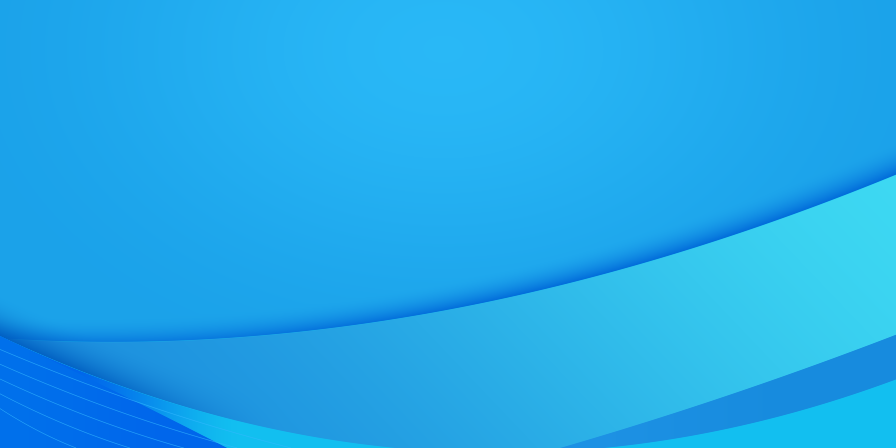
A WebGL 1 fragment shader for this background:

```glsl
precision highp float;
uniform vec2 u_resolution;

#define SKY_LIGHT vec3(0.16, 0.72, 0.965)
#define SKY_DEEP vec3(0.105, 0.635, 0.915)
#define BAND_DARK vec3(0.11, 0.56, 0.87)
#define BAND_LIGHT vec3(0.24, 0.85, 0.95)
#define FLOOR_BLUE vec3(0.09, 0.545, 0.87)
#define SHADOW_BLUE vec3(0.0, 0.41, 0.85)
#define CORNER_BLUE vec3(0.0, 0.40, 0.92)
#define RIBBON_CYAN vec3(0.07, 0.75, 0.94)
#define SHADOW_WIDTH 0.075
#define LINE_COUNT 5

// Heights of the curves at a given x; the canvas is one unit tall
float bandTop(float x) {
  float u = x - 0.25;
  return 0.237 + (0.1315 - 0.0055 * u) * u * u;
}

float bandBottom(float x) {
  float u = x - 1.25;
  return 0.29 * u + 0.063 * u * u;
}

float ribbonTop(float x) {
  return 0.25 - 0.4685 * x + 0.21 * x * x;
}

float cornerTop(float x) {
  return 0.25 - 0.47 * x - 0.045 * x * x;
}

// Antialiased coverage below a curve, from the height above it
float below(float h, float pixel) {
  return 1.0 - smoothstep(-0.6 * pixel, 0.6 * pixel, h);
}

// Soft falloff above an edge
float softShadow(float h, float width) {
  float t = clamp(1.0 - h / width, 0.0, 1.0);
  return t * t;
}

float hairline(float h, float pixel) {
  float width = max(0.0022, pixel);
  return 1.0 - smoothstep(0.0, width, abs(h));
}

void main() {
  float pixel = 1.0 / u_resolution.y;
  vec2 p = gl_FragCoord.xy * pixel;
  p.x *= 2.0 * u_resolution.y / u_resolution.x;

  // Radial sky
  float radius = length((p - vec2(0.99, 0.89)) * vec2(0.75, 1.1));
  vec3 color = mix(SKY_LIGHT, SKY_DEEP, smoothstep(0.0, 0.85, radius));

  // Shadow cast upward by the broad band
  float h = p.y - bandTop(p.x);
  float strength = mix(0.65, 0.95, smoothstep(0.1, 1.2, p.x));
  float width = SHADOW_WIDTH * mix(0.7, 1.0, p.x * 0.5);
  color = mix(color, SHADOW_BLUE, strength * softShadow(h, width));

  // Broad band with a bright upper rim
  float glow = smoothstep(0.05, 1.2, dot(p, vec2(0.44, 0.42)));
  vec3 band = mix(BAND_DARK, BAND_LIGHT, glow);
  band = mix(band, RIBBON_CYAN, 0.4 * hairline(h, pixel));
  color = mix(color, band, below(h, pixel));

  // Darker floor under the band
  vec3 floorColor = mix(FLOOR_BLUE + 0.025, FLOOR_BLUE, smoothstep(1.25, 1.8, p.x));
  color = mix(color, floorColor, below(p.y - bandBottom(p.x), pixel));

  // Ribbon and its shadow, which fades to the right
  h = p.y - ribbonTop(p.x);
  float fade = 1.0 - smoothstep(0.1, 0.65, p.x);
  color = mix(color, SHADOW_BLUE * 0.88, 0.9 * fade * softShadow(h, 0.095));
  vec3 ribbon = mix(CORNER_BLUE, RIBBON_CYAN, smoothstep(0.15, 0.55, p.x));
  ribbon = mix(ribbon, RIBBON_CYAN, 0.6 * hairline(h, pixel));
  color = mix(color, ribbon, below(h, pixel));

  // Blue corner, lighter toward the left
  vec3 corner = mix(CORNER_BLUE + vec3(0.0, 0.04, 0.0), CORNER_BLUE, smoothstep(0.0, 0.4, p.x));
  color = mix(color, corner, below(p.y - cornerTop(p.x), pixel));

  // Fanned hairlines across the corner
  for (int i = 0; i < LINE_COUNT; i++) {
    float k = float(i);
    float along = p.x / (0.65 - 0.12 * k);
    float height = (0.22 - 0.033 * k) * (1.0 - along) * (1.0 - 0.25 * along);
    float stroke = hairline(p.y - height, pixel) * step(along, 1.0);
    color = mix(color, vec3(0.2, 0.72, 1.0), 0.5 * stroke);
  }

  gl_FragColor = vec4(color, 1.0);
}
```
